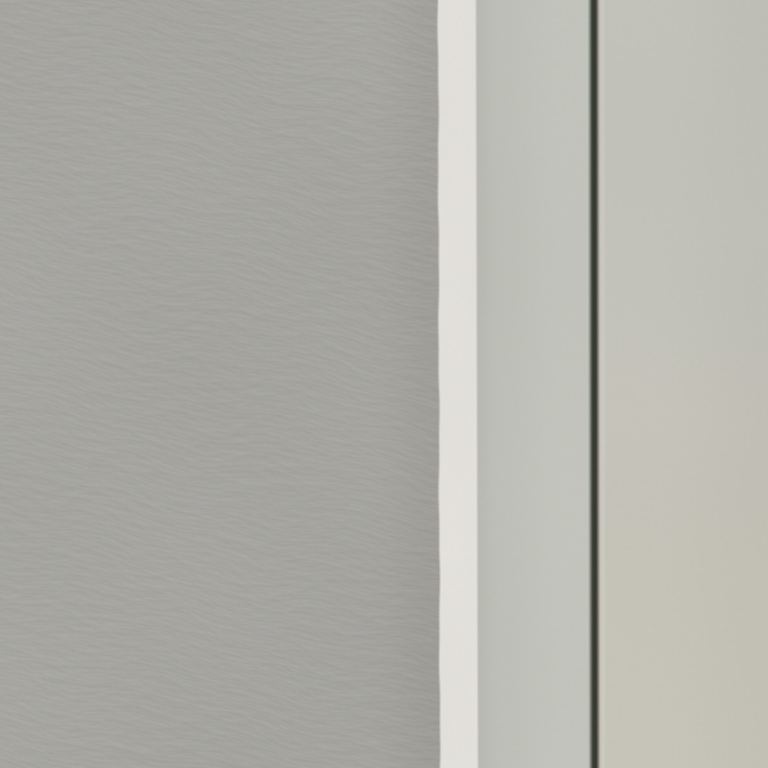
Write a WebGL 1 fragment shader that draws this texture.

```glsl
precision highp float;

uniform vec2 u_resolution;

// Layout, in canvas widths
const float STRIP_LEFT = 0.5715;
const float STRIP_RIGHT = 0.6210;
const float STRIP_LEAN = 0.0025;
const float GAP_CENTER = 0.7735;
const float GAP_HALF = 0.0052;
const float EDGE_SOFT = 0.0022;

// Surfaces
const vec3 WALL = vec3(0.650, 0.648, 0.630);
const vec3 STRIP = vec3(0.885, 0.876, 0.852);
const vec3 FRAME = vec3(0.742, 0.748, 0.718);
const vec3 PANEL = vec3(0.764, 0.760, 0.728);
const vec3 GAP_DARK = vec3(0.215, 0.225, 0.190);
const vec3 WARM = vec3(0.012, 0.000, -0.012);

// Wall grain
const vec2 GRAIN_FINE = vec2(48.0, 190.0);
const vec2 GRAIN_BROAD = vec2(22.0, 85.0);
const float GRAIN_SLANT = 0.20;
const float GRAIN_STRENGTH = 0.045;

vec2 hash2(vec2 p) {
    vec3 q = fract(vec3(p.xyx) * vec3(0.1031, 0.1030, 0.0973));
    q += dot(q, q.yzx + 33.33);
    return fract((q.xx + q.yz) * q.zy);
}

// Distance to the nearest scattered cell point
float cellular(vec2 p) {
    vec2 cell = floor(p);
    vec2 local = fract(p);
    float nearest = 4.0;
    for (int j = -1; j <= 1; j++) {
        for (int i = -1; i <= 1; i++) {
            vec2 offset = vec2(float(i), float(j));
            vec2 delta = offset + hash2(cell + offset) - local;
            nearest = min(nearest, dot(delta, delta));
        }
    }
    return sqrt(nearest);
}

// Slow tonal drift in about -1..1
float drift(vec2 p) {
    return 0.5 * sin(5.0 * p.x + 3.0 * p.y + 1.2)
         + 0.3 * sin(11.0 * p.y - 7.0 * p.x + 0.6)
         + 0.2 * sin(17.0 * p.x + 13.0 * p.y);
}

// Short slanted streaks, lit from above
float streaks(vec2 p) {
    p.y += GRAIN_SLANT * p.x + 0.006 * sin(17.0 * p.x + 9.0 * p.y);
    p.y += 0.0025 * sin(43.0 * p.x - 21.0 * p.y);
    vec2 relief = vec2(0.0, 0.35);
    vec2 fine = p * GRAIN_FINE;
    vec2 broad = p * GRAIN_BROAD + 17.0;
    return 0.6 * (cellular(fine) - cellular(fine + relief))
         + 0.4 * (cellular(broad) - cellular(broad + relief));
}

float stepSoft(float edge, float x) {
    return smoothstep(edge - EDGE_SOFT, edge + EDGE_SOFT, x);
}

vec3 wallColor(vec2 p) {
    vec3 color = WALL + 0.008 * drift(p);
    color += 0.012 * (p.y - 0.5) * (1.0 - p.x);
    color += GRAIN_STRENGTH * streaks(p);
    // Faint warm shade beside the strip
    float shade = smoothstep(0.10, 0.0, STRIP_LEFT - p.x);
    return color - shade * vec3(0.020, 0.027, 0.027);
}

vec3 frameColor(vec2 p) {
    float across = (p.x - STRIP_RIGHT) / (GAP_CENTER - STRIP_RIGHT);
    vec3 color = FRAME + 0.018 * smoothstep(0.15, 0.75, across);
    color -= 0.022 * smoothstep(0.20, 0.0, across);
    return color + 0.004 * drift(p + 2.0);
}

vec3 panelColor(vec2 p) {
    vec3 color = PANEL + 0.005 * drift(p + 5.0);
    color += WARM * (smoothstep(0.85, 0.15, p.y) - 0.3);
    return color - 0.012 * smoothstep(0.85, 1.0, p.x);
}

void main() {
    vec2 p = gl_FragCoord.xy / u_resolution;
    float lean = STRIP_LEAN * (0.5 - p.y);
    float wobble = 0.0005 * sin(31.0 * p.y) + 0.0003 * sin(83.0 * p.y);

    // Wall, bright strip, frame and panel from left to right
    vec3 strip = STRIP + 0.006 * drift(p * vec2(4.0, 1.5));
    vec3 color = wallColor(p);
    color = mix(color, strip, stepSoft(STRIP_LEFT + lean + wobble, p.x));
    color = mix(color, frameColor(p), stepSoft(STRIP_RIGHT + lean, p.x));
    color = mix(color, panelColor(p), stepSoft(GAP_CENTER, p.x));

    // Dark gap with a green left fringe and a warm right fringe
    float side = p.x - GAP_CENTER - 0.4 * lean;
    float gap = 1.0 - smoothstep(GAP_HALF - 0.0035, GAP_HALF + 0.0035, abs(side));
    vec3 fringe = vec3(0.035, -0.005, 0.010) * clamp(side / GAP_HALF, -1.0, 1.0);
    vec3 gapColor = GAP_DARK + fringe + 0.11 * smoothstep(0.0, GAP_HALF, -side);
    color = mix(color, gapColor, gap);

    // Thin highlight on the panel edge
    color += 0.025 * exp(-pow((side - 0.0115) / 0.003, 2.0));

    // Fine mottling over every surface
    color += 0.006 * (cellular(p * 150.0) - 0.5);

    gl_FragColor = vec4(clamp(color, 0.0, 1.0), 1.0);
}
```
